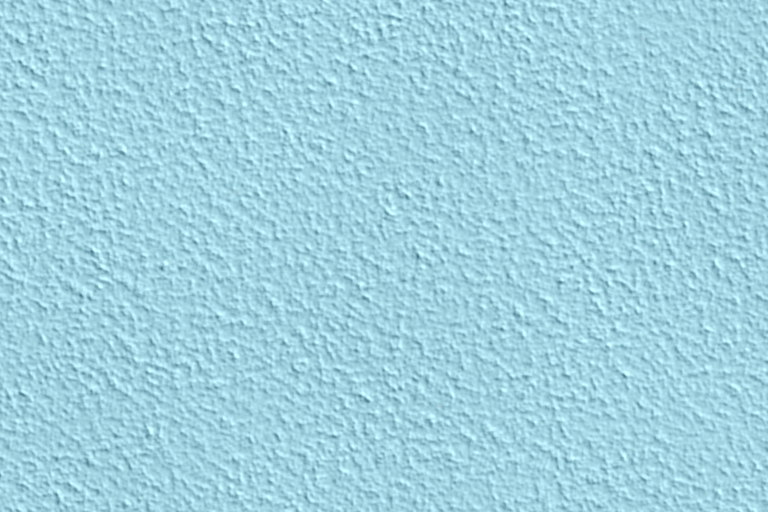
Reproduce this texture procedurally as a WebGL 1 fragment shader.

```glsl
precision highp float;
// Pale blue painted stucco: fine irregular grains in raking light from the upper right.

uniform vec2 u_resolution;

vec2 randomDirection(vec2 cell) {
  vec3 q = fract(vec3(cell.xyx) * vec3(0.1031, 0.1030, 0.0973));
  q += dot(q, q.yzx + 33.33);
  float angle = 6.2832 * fract((q.x + q.y) * q.z);
  return vec2(cos(angle), sin(angle));
}

// Gradient noise, roughly -0.7 to 0.7
float gradientNoise(vec2 p) {
  vec2 cell = floor(p);
  vec2 f = p - cell;
  vec2 blend = f * f * f * (f * (f * 6.0 - 15.0) + 10.0);
  float a = dot(randomDirection(cell), f);
  float b = dot(randomDirection(cell + vec2(1.0, 0.0)), f - vec2(1.0, 0.0));
  float c = dot(randomDirection(cell + vec2(0.0, 1.0)), f - vec2(0.0, 1.0));
  float d = dot(randomDirection(cell + vec2(1.0, 1.0)), f - vec2(1.0, 1.0));
  return mix(mix(a, b, blend.x), mix(c, d, blend.x), blend.y);
}

vec2 rotate(vec2 p, float angle) {
  float c = cos(angle), s = sin(angle);
  return vec2(c * p.x - s * p.y, s * p.x + c * p.y);
}

// Plaster relief: rounded grains standing on flatter ground
float plasterHeight(vec2 p) {
  float swells = gradientNoise(rotate(p, 2.5) * 32.0 + 100.0);
  float grains = gradientNoise(rotate(p, 0.6) * 62.0 + 200.0);
  float grit = gradientNoise(rotate(p, 1.9) * 112.0 + 300.0);
  float height = 0.7 * swells + grains + 0.5 * grit;
  return height + 0.5 * height * height;
}

void main() {
  vec2 p = gl_FragCoord.xy / u_resolution.y;

  // Slope towards the light, stronger in the rougher patches
  vec2 toLight = vec2(0.68, 0.73);
  float slope = plasterHeight(p - toLight * 0.0021) - plasterHeight(p + toLight * 0.0021);
  float roughness = 1.0 + 0.35 * gradientNoise(p * 3.5 + 17.0)
                        + 0.35 * gradientNoise(p * 9.0 + 61.0);
  float relief = 0.29 * slope * roughness;

  // Shadows run deeper than highlights
  float shade = relief - 0.8 * relief * relief + 0.004;
  shade += 0.022 * gradientNoise(p * 2.2 + 5.0);
  shade += 0.03 * gradientNoise(p * 150.0 + 400.0);

  vec3 paint = vec3(0.626, 0.822, 0.877);
  vec3 color = paint + shade * vec3(1.02, 1.0, 0.96);

  // Rare worn specks of bare plaster
  float worn = smoothstep(0.5, 0.62, gradientNoise(p * 60.0 + 500.0))
             * smoothstep(0.15, 0.4, gradientNoise(p * 2.5 + 71.0));
  color = mix(color, vec3(0.74, 0.83, 0.82), 0.5 * worn);

  gl_FragColor = vec4(clamp(color, 0.0, 1.0), 1.0);
}
```
